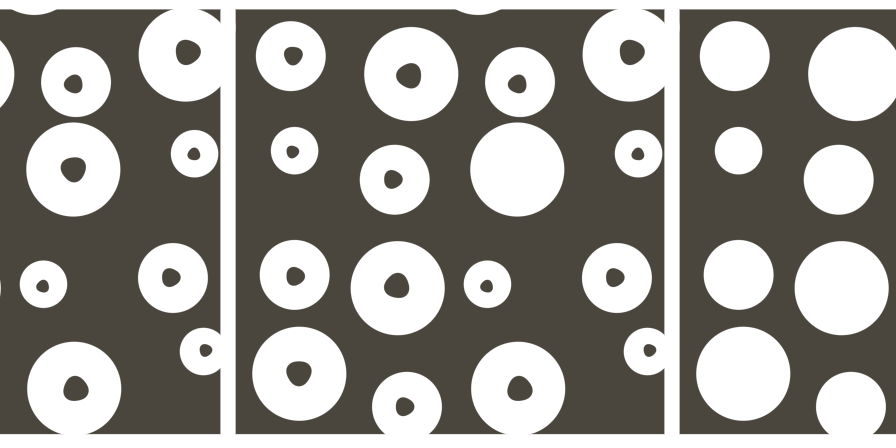
This pattern is drawn by a Shadertoy shader. Its source:

```glsl
// Three side-by-side panels of white rings scattered on dark brown.
// Each panel repeats one jittered grid of discs in three sizes; the pupils
// are cut out in the left and middle panels and left filled in the right.

const vec3 BROWN = vec3(0.29, 0.27, 0.24);
const vec3 WHITE = vec3(1.0);

// Lengths are in canvas heights.
const vec2 PANEL_SIZE = vec2(0.957, 0.948);
const vec2 PANEL_ORIGIN = vec2(0.526, 0.031);  // corner of the middle panel
const float PANEL_PITCH = 0.991;
const float GRID = 4.0;                        // cells per panel side

float hash(vec2 p) {
    return fract(sin(dot(p, vec2(127.1, 311.7))) * 43758.5453);
}

// Coverage of a shape with signed distance d, softened over one edge width.
float fill(float d, float edge) {
    return 1.0 - smoothstep(-edge, edge, d);
}

float boxDistance(vec2 p, vec2 halfSize) {
    vec2 q = abs(p) - halfSize;
    return max(q.x, q.y);
}

// Evenly spread sequence that keeps the shares of the three sizes steady.
float discRadius(float index) {
    float rank = fract(index * 0.618);
    return rank < 0.3 ? 0.105 : (rank < 0.7 ? 0.078 : 0.053);
}

// Random place inside the cell, with shifted rows and a gentle vertical bend.
vec2 discCentre(vec2 id, vec2 cellSize, float radius) {
    vec2 slack = max(0.5 * cellSize - radius, 0.0);
    vec2 jitter = 2.0 * vec2(hash(id + 3.7), hash(id + 19.3)) - 1.0;
    vec2 centre = (id + 0.5) * cellSize + jitter * slack;
    centre.x += (hash(vec2(id.y, 8.0)) - 0.5) * 0.6 * cellSize.x;
    centre.y += 0.03 * sin(8.0 * centre.x + 1.0);
    return centre;
}

// Slightly uneven round hole, a little off the middle of its disc.
float pupilDistance(vec2 p, float radius, vec2 id) {
    vec2 offset = vec2(hash(id + 41.0), hash(id + 57.0)) - 0.5;
    vec2 q = p - offset * 0.012;
    float wobble = 0.06 * sin(3.0 * atan(q.y, q.x) + 6.28 * hash(id));
    return length(q) - radius * 0.265 * (1.0 + wobble);
}

// White coverage of all rings; panel is -1, 0 or 1 from left to right.
float ringField(vec2 p, float panel, float edge) {
    vec2 cellSize = PANEL_SIZE / GRID;
    float coverage = 0.0;
    for (float row = -1.0; row <= GRID; row++) {
        for (float col = -1.0; col <= GRID; col++) {
            vec2 id = vec2(col, row);
            float index = col + GRID * row;
            float radius = discRadius(index);
            vec2 q = p - discCentre(id, cellSize, radius);
            float disc = fill(length(q) - radius, edge);
            // The middle panel keeps a single disc whole.
            bool whole = panel > 0.5 || (panel > -0.5 && index == 10.0);
            float pupil = whole ? 0.0 : fill(pupilDistance(q, radius, id), edge);
            coverage = max(coverage, disc * (1.0 - pupil));
        }
    }
    return coverage;
}

void mainImage(out vec4 fragColor, in vec2 fragCoord) {
    vec2 p = fragCoord / iResolution.y - PANEL_ORIGIN;
    float edge = max(0.75 / iResolution.y, 0.0015);

    // Fold the canvas into panels, splitting in the middle of the gaps.
    float gap = PANEL_PITCH - PANEL_SIZE.x;
    float panel = floor((p.x + 0.5 * gap) / PANEL_PITCH);
    p.x -= panel * PANEL_PITCH;

    // Rings over brown, inside a white frame.
    float inside = fill(boxDistance(p - 0.5 * PANEL_SIZE, 0.5 * PANEL_SIZE), edge);
    vec3 colour = mix(BROWN, WHITE, ringField(p, panel, edge));
    fragColor = vec4(mix(WHITE, colour, inside), 1.0);
}
```
